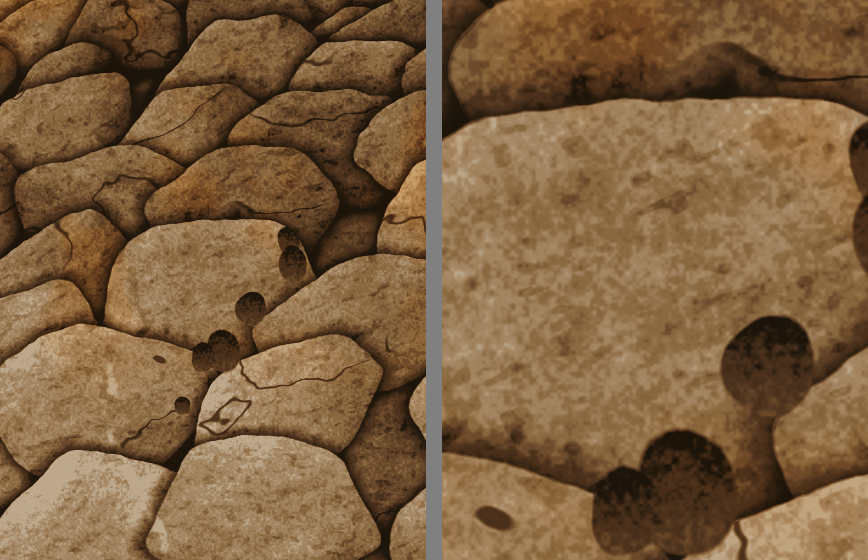
Left, the full canvas; right, a detail of the centre.
A WebGL 1 fragment shader for this texture:

```glsl
precision highp float;
// A pile of weathered boulders: rows of rounded polygons painted from far
// to near, each with a lit bevel and a contact shadow on those behind it.
// Tone then gains relief, grain, cracks and hollows, and picks its colour.
uniform vec2 u_resolution;
#define SMALL_ROCK 0.085
#define LARGE_ROCK 0.225
#define FLATNESS 0.70
#define SPACING 1.65
#define SHADOW_WIDTH 0.026
#define BEVEL_LIGHT 0.30
#define TONE_BOTTOM 0.75
#define TONE_TOP 0.40
#define RELIEF 1.5
#define GRAIN 0.36
#define STAIN 0.85
#define EDGE_WARP 0.035
const vec2 LIGHT = vec2(-0.35, 0.94);

float hash(vec2 p) {
  vec3 a = fract(vec3(p.xyx) * 0.1031);
  a += dot(a, a.yzx + 33.33);
  return fract((a.x + a.y) * a.z);
}

float noise(vec2 p) {
  vec2 i = floor(p), f = fract(p);
  f = f * f * (3.0 - 2.0 * f);
  return mix(mix(hash(i), hash(i + vec2(1, 0)), f.x),
             mix(hash(i + vec2(0, 1)), hash(i + vec2(1, 1)), f.x), f.y);
}

float fbm(vec2 p) {
  float sum = 0.0, amp = 0.5;
  for (int i = 0; i < 5; i++) {
    sum += amp * noise(p);
    p = mat2(1.6, 1.2, -1.2, 1.6) * p + 17.3;
    amp *= 0.5;
  }
  return sum;
}

// Rounded polygon: xy is the outward direction, z the signed distance
vec3 boulder(vec2 q, vec2 id) {
  vec3 sum = vec3(0.0);
  for (int k = 0; k < 7; k++) {
    vec2 seed = id * 7.0 + vec2(float(k), 40.0);
    float a = 6.2832 * (float(k) + 0.7 * hash(seed)) / 7.0;
    vec2 dir = vec2(cos(a), sin(a));
    sum += vec3(dir, 1.0) * exp(13.0 * (dot(q, dir) - 0.80 - 0.28 * hash(seed + 91.0)));
  }
  return vec3(sum.xy / sum.z, log(sum.z) / 13.0);
}

// Six stone colours from crevice to sunlit face
vec3 stoneColour(float v) {
  vec3 c = mix(vec3(0.11, 0.08, 0.04), vec3(0.29, 0.19, 0.11), smoothstep(0.03, 0.20, v));
  c = mix(c, vec3(0.42, 0.29, 0.17), smoothstep(0.20, 0.39, v));
  c = mix(c, vec3(0.54, 0.41, 0.25), smoothstep(0.39, 0.58, v));
  c = mix(c, vec3(0.64, 0.52, 0.38), smoothstep(0.58, 0.78, v));
  return mix(c, vec3(0.74, 0.66, 0.55), smoothstep(0.78, 0.98, v));
}

void main() {
  vec2 p = gl_FragCoord.xy / u_resolution.y, face = p;
  vec2 warp = vec2(fbm(p * 9.0), fbm(p * 9.0 + 50.0)) - 0.5;
  float base = mix(TONE_BOTTOM, TONE_TOP, smoothstep(0.0, 1.0, p.y));
  float tone = 0.5 * base;
  // Boulders, far rows first
  for (int r = 0; r < 8; r++) {
    for (int c = 0; c < 6; c++) {
      vec2 id = vec2(float(c), float(r)) + 3.0;
      float t = float(r) / 7.0, rowSize = mix(SMALL_ROCK, LARGE_ROCK, t);
      float size = rowSize * (0.8 + 0.45 * hash(id));
      float column = float(c) - 0.2 + 0.5 * mod(float(r), 2.0) + 0.6 * (hash(id + 11.0) - 0.5);
      vec2 centre = vec2(column * SPACING * rowSize, 1.0 - 0.35 * t - 0.6 * t * t);
      centre.y += 0.3 * rowSize * (hash(id + 23.0) - 0.5);
      float a = 0.25 + 0.9 * (hash(id + 37.0) - 0.5);
      vec2 local = mat2(cos(a), -sin(a), sin(a), cos(a)) * (p + EDGE_WARP * warp - centre);
      vec2 q = local / (size * vec2(1.0, FLATNESS));
      if (dot(q, q) > 4.0) continue;
      vec3 b = boulder(q, id);
      float d = b.z * size * FLATNESS, bevel = exp(min(b.z, 0.0) / 0.26);
      float lit = base + 0.22 * (hash(id + 53.0) - 0.5) + 0.08 * q.y
                + BEVEL_LIGHT * bevel * dot(b.xy, LIGHT) - 0.10 * bevel * bevel;
      tone *= mix(0.12, 1.0, smoothstep(-0.004, SHADOW_WIDTH, d));
      tone = mix(lit, tone, smoothstep(-0.0012, 0.0012, d));
      if (d < 0.0) face = local + id * 3.7;
    }
  }
  // Relief, strata, grain and pits in the frame of the visible boulder
  float exposed = smoothstep(0.0, 0.4, tone);
  float relief = fbm(face * 9.0) - fbm(face * 9.0 + LIGHT * 0.09);
  float strata = noise(face * vec2(16.0, 75.0) + 4.0 * warp) - 0.5;
  float grain = 0.6 * noise(p * 250.0) + 0.4 * noise(p * 470.0 + 9.0) - 0.5;
  float pits = smoothstep(0.70, 0.88, noise(face * vec2(65.0, 120.0)));
  float patches = fbm(face * 5.0 + 8.0) - 0.48;
  tone += exposed * (RELIEF * relief + 0.10 * strata + GRAIN * grain - 0.17 * pits + 0.35 * patches);
  // Thin, broken cracks
  float crack = 1.0 - smoothstep(0.002, 0.010, abs(fbm(face * vec2(3.0, 5.0) + 31.0) - 0.5));
  tone *= 1.0 - 0.75 * crack * smoothstep(0.48, 0.62, noise(face * 7.0 + 5.0));
  // Weathered hollows, darkest under the upper rim
  for (int i = 0; i < 6; i++) {
    vec2 seed = vec2(float(i), 71.0);
    vec2 centre = mix(vec2(0.54, 0.55), vec2(0.33, 0.29), float(i) / 5.0);
    centre += 0.06 * (vec2(hash(seed), hash(seed + 5.0)) - 0.5);
    vec2 h = (p - centre + 0.03 * warp) / (0.013 + 0.018 * hash(seed + 13.0));
    float outside = smoothstep(0.94, 1.06, length(h * vec2(1.0, 0.85)));
    tone = mix(0.16 - 0.13 * h.y + 0.25 * grain, tone, outside);
  }
  // Pale mineral vein across the lower left
  float fall = 0.36 - p.y, vein = abs(p.x - 0.17 - 0.38 * fall + 0.09 * warp.x);
  float veinMask = (1.0 - smoothstep(0.003, 0.014, vein)) * smoothstep(-0.02, 0.03, fall);
  tone += 0.28 * veinMask * exposed * smoothstep(0.25, 0.6, noise(p * 45.0));
  // Ochre staining, strongest higher up
  float stain = smoothstep(0.42, 0.66, fbm(p * 6.0 + 90.0)) * smoothstep(0.15, 0.65, p.y);
  vec3 colour = stoneColour(clamp(tone, 0.0, 1.0));
  gl_FragColor = vec4(colour * mix(vec3(1.0), vec3(1.07, 0.93, 0.70), STAIN * stain), 1.0);
}
```
